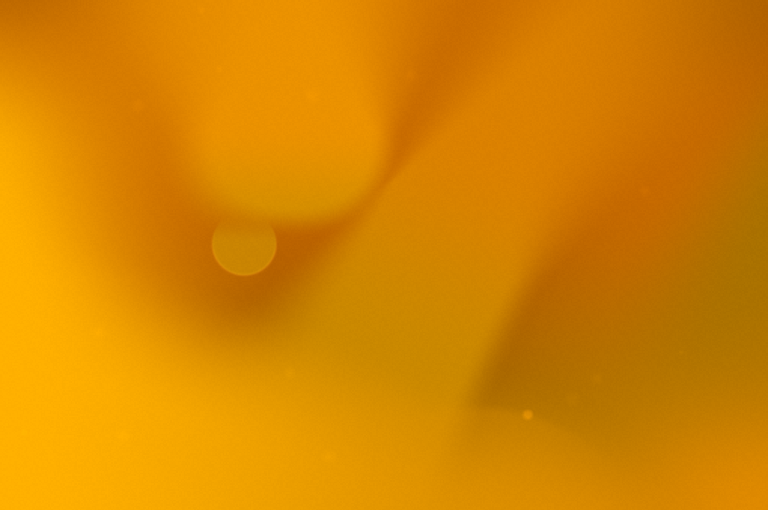
This background is drawn by a WebGL 2 fragment shader. Its source:

```glsl
#version 300 es
precision highp float;

#define OLIVE vec3(0.665, 0.445, 0.0)
#define GOLD vec3(1.0, 0.69, 0.0)
#define AMBER vec3(0.92, 0.57, 0.0)
#define ORANGE vec3(0.86, 0.505, 0.0)
#define OCHRE vec3(0.79, 0.535, 0.0)
#define RUST vec3(0.785, 0.42, 0.0)
#define DISC_CENTER vec2(0.477, 0.523)
#define DISC_RADIUS 0.0625
#define SPECK_COUNT 14
#define GRAIN 0.018

uniform vec2 u_resolution;
out vec4 outColor;

float hash(vec2 p) {
    return fract(sin(dot(p, vec2(12.9898, 78.233))) * 43758.5453);
}

// Coverage of the side where d is negative, blurred over width w
float cover(float d, float w) {
    return 1.0 - smoothstep(-w, w, d);
}

float glow(vec2 p, vec2 center, vec2 size) {
    vec2 q = (p - center) / size;
    return exp(-dot(q, q));
}

// Height of the bright ridge along the bottom
float ridge(float x) {
    float fall = max(x - 0.94, 0.0);
    return 0.2 + 0.36 * max(0.84 - x, 0.0) - 1.6 * fall * fall;
}

// Two diagonal beams with a shadowed fold between them
vec3 addBeams(vec3 color, vec2 p) {
    float t = p.y - 0.355;
    float outer = p.x - (1.29 + 0.3 * t + 0.6 * t * t);
    float s = p.y - 0.238;
    float fold = p.x - (0.93 + 0.42 * s + 0.28 * s * s);
    float inner = 0.732 + 0.8 * (p.y - 0.609) - p.x;

    float rust = cover(outer, 0.14) * smoothstep(0.1, 0.65, p.y);
    color = mix(color, RUST, rust);
    float shade = exp(-max(fold, 0.0) / 0.12) * (1.0 - smoothstep(0.4, 0.8, p.y));
    color *= 1.0 - vec3(0.07, 0.12, 0.0) * shade;

    float body = cover(inner, 0.012 + 0.4 * abs(p.y - 0.64));
    body *= cover(fold, 0.045 + 0.5 * max(p.y - 0.45, 0.0));
    vec3 tint = mix(OCHRE, ORANGE, smoothstep(0.25, 0.75, p.y + 0.35 * (p.x - 0.9)));
    return mix(color, tint, body);
}

// Rounded lobe hanging from the top edge, with a haze on its left
vec3 addLobe(vec3 color, vec2 p) {
    color = mix(color, AMBER, 0.65 * glow(p, vec2(0.4, 0.98), vec2(0.26, 0.26)));
    vec2 q = p - vec2(0.56, 0.745);
    float rise = max(q.y, 0.0);
    vec2 a = abs(vec2(q.x, min(q.y, 0.0))) / vec2(0.195, 0.18);
    float d = (pow(pow(a.x, 2.6) + pow(a.y, 2.6), 1.0 / 2.6) - 1.0) * 0.18;
    float blur = 0.032 + min(0.55 * rise, 0.14) + 0.03 * smoothstep(0.0, -0.2, q.x);
    vec3 tint = mix(OCHRE * 1.04, AMBER, smoothstep(0.54, 0.76, p.y));
    return mix(color, tint, cover(d, blur));
}

// Bright haze on the left and along the bottom
vec3 addHaze(vec3 color, vec2 p) {
    float side = p.x - 0.31 + 0.55 * max(p.y - 0.45, 0.0);
    float left = cover(side, 0.27) * smoothstep(1.08, 0.7, p.y);
    color = mix(color, mix(GOLD, AMBER, smoothstep(0.0, 0.4, p.x)), left);

    float d = p.y - ridge(p.x);
    float crisp = cover(d, mix(0.1, 0.012, smoothstep(0.6, 0.95, p.x)));
    crisp *= 1.0 - smoothstep(1.0, 1.25, p.x);
    float soft = cover(d + 0.06, 0.15);
    vec3 tint = mix(GOLD, vec3(0.86, 0.56, 0.0), smoothstep(0.0, 1.1, p.x));
    color = mix(color, tint, 1.0 - (1.0 - 0.28 * crisp) * (1.0 - 0.95 * soft));
    return mix(color, vec3(0.9, 0.55, 0.0), 0.9 * glow(p, vec2(1.5, 0.0), vec2(0.38, 0.22)));
}

// Translucent disc with a lit lower rim
vec3 addDisc(vec3 color, vec2 p) {
    vec2 q = p - DISC_CENTER;
    float d = length(q) - DISC_RADIUS;
    float fade = smoothstep(0.06, 0.0, q.y);
    color = mix(color, vec3(0.81, 0.56, 0.01), 0.75 * cover(d, 0.003) * fade);
    float rim = exp(-pow(d / 0.003, 2.0)) * smoothstep(0.03, -0.03, q.y);
    return color + vec3(0.06, 0.05, 0.02) * rim;
}

// One bead on the ridge and faint scattered specks
vec3 addSpecks(vec3 color, vec2 p) {
    vec2 bead = vec2(1.031, ridge(1.031));
    color += vec3(0.13, 0.08, 0.01) * cover(length(p - bead) - 0.009, 0.005);
    for (int i = 0; i < SPECK_COUNT; i++) {
        float k = float(i);
        vec2 spot = vec2(1.5 * hash(vec2(k, 1.0)), hash(vec2(k, 2.0)));
        float size = mix(0.003, 0.012, hash(vec2(k, 3.0)));
        color += vec3(0.025, 0.018, 0.0) * cover(length(p - spot) - size, size);
    }
    return color;
}

void main() {
    vec2 p = gl_FragCoord.xy / u_resolution.y;
    p.x *= 1.5 * u_resolution.y / u_resolution.x;
    vec3 color = addBeams(OLIVE, p);
    color = addLobe(color, p);
    color = addHaze(color, p);
    color = addDisc(color, p);
    color = addSpecks(color, p);

    // Darkened upper corners and fine grain
    color *= 1.0 - 0.15 * glow(p, vec2(1.53, 1.03), vec2(0.25, 0.2));
    color *= 1.0 - 0.08 * glow(p, vec2(0.0, 1.03), vec2(0.2, 0.1));
    color += GRAIN * (hash(floor(p * 340.0)) - 0.5) * vec3(1.0, 0.8, 0.0);
    outColor = vec4(clamp(color, 0.0, 1.0), 1.0);
}
```
